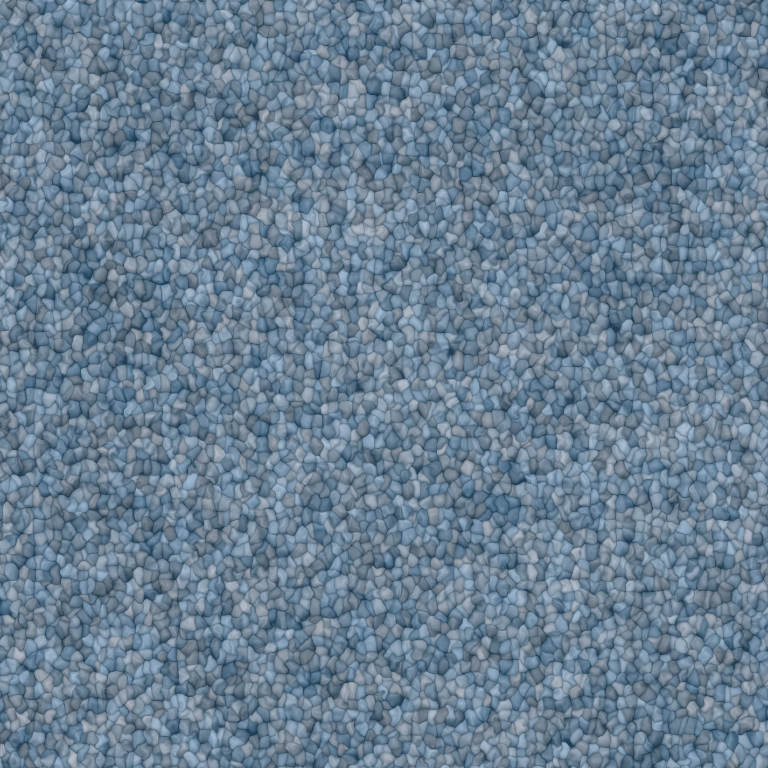
Reproduce this texture procedurally as a WebGL 2 fragment shader.

```glsl
#version 300 es
precision highp float;
// Cut-pile carpet: small upright tufts scattered on a jittered grid, each a
// tilted ellipse with its own height, lightness and tint. Neighbours blend
// softly where they meet, with dark crevices, fine fibres and faint patches.
uniform vec2 u_resolution;
out vec4 fragColor;

float hash(vec2 p) {
    return fract(sin(dot(p, vec2(127.1, 311.7))) * 43758.5);
}

float noise(vec2 p) {
    vec2 cell = floor(p), f = fract(p);
    f = f * f * (3.0 - 2.0 * f);
    return mix(mix(hash(cell), hash(cell + vec2(1.0, 0.0)), f.x),
               mix(hash(cell + vec2(0.0, 1.0)), hash(cell + 1.0), f.x), f.y);
}

// Returns lightness, tint and crevice depth of the pile at grid position p.
vec3 pile(vec2 p) {
    vec2 home = floor(p);
    float total = 0.0, strongest = 0.0, light = 0.0, tint = 0.0;
    for (int j = -2; j <= 2; j++) {
        for (int i = -2; i <= 2; i++) {
            vec2 cell = home + vec2(i, j);
            vec2 jitter = vec2(hash(cell + 17.3), hash(cell + 41.9));
            vec2 offset = (p - cell - 0.5 - 0.85 * (jitter - 0.5)) * vec2(0.88, 1.16);

            // Lean the tuft and stretch it along its length.
            float lean = 1.5 * (hash(cell + 73.1) - 0.5);
            float c = cos(lean), s = sin(lean);
            vec2 d = mat2(c, s, -s, c) * offset * vec2(1.14, 0.88);
            float fall = dot(d, d);

            // Higher tufts cover lower ones.
            float weight = exp(9.0 * (0.3 * hash(cell + 5.7) - fall));
            float shade = 0.56 * (hash(cell + 91.4) - 0.5)
                        - 0.7 * fall + dot(offset, vec2(-0.1, 0.24));
            light += weight * shade;
            tint += weight * (hash(cell + 58.6) - 0.5);
            strongest = max(strongest, weight);
            total += weight;
        }
    }
    return vec3(light / total, tint / total, 1.0 - strongest / total);
}

void main() {
    vec2 uv = gl_FragCoord.xy / u_resolution;

    // Bend the grid slightly so the tufts are uneven.
    vec2 bend = vec2(noise(uv * 110.0), noise(uv * 110.0 + 37.0)) - 0.5;
    vec3 tuft = pile(uv * vec2(86.0, 65.0) + 0.55 * bend);

    // Fine fibres and broad worn patches.
    float fibre = noise(uv * vec2(260.0, 170.0) + 4.0 * bend) - 0.5;
    float patches = noise(uv * 7.0 + 3.0) + noise(uv * 19.0 + 8.0) - 1.0;

    float tone = 0.77 + tuft.x - 0.6 * tuft.z + 0.32 * fibre + 0.13 * patches;
    tone = clamp(tone, -0.25, 1.2);

    vec3 color = mix(vec3(0.23, 0.33, 0.41), vec3(0.60, 0.67, 0.74), tone);
    color += tuft.y * vec3(-0.07, 0.0, 0.05);
    fragColor = vec4(color, 1.0);
}
```
